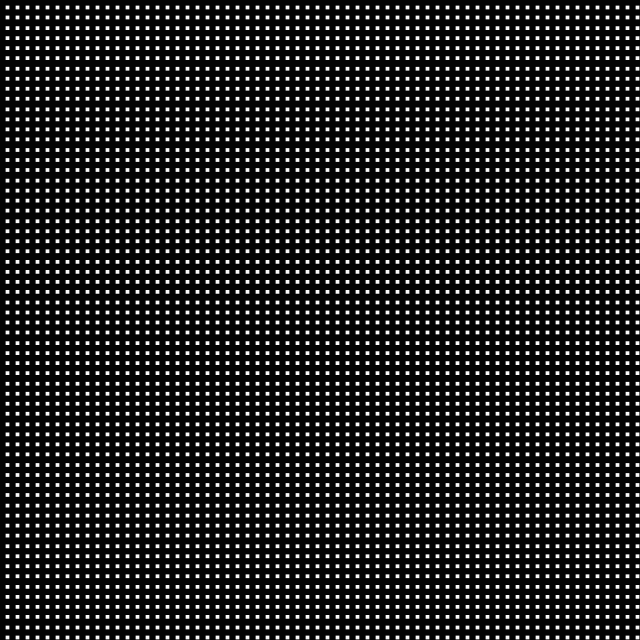
Give the GLSL for this pattern, as a Shadertoy shader.

```glsl
// A dense grid of small pale squares on near-black, slightly closer across than down.
// Each point finds its nearest square, whose centre is snapped to a fine raster so
// that row spacing varies a little; exact box coverage smooths the edges.

#define COLUMNS 64.0
#define ROWS 63.0
#define DOT_PHASE vec2(0.75, 0.25)   // centre of the square within its cell
#define RASTER 1024.0                // snapping steps across the canvas
#define DOT_STEPS 6.0                // side of a square in raster steps
#define GROUND_COLOR vec3(0.01)
#define DOT_COLOR vec3(0.98)

// Centre of the square nearest to uv; periodic over the unit canvas
vec2 nearestDotCenter(vec2 uv) {
    vec2 grid = vec2(COLUMNS, ROWS);
    vec2 cell = floor(uv * grid - DOT_PHASE + 0.5);
    vec2 center = (cell + DOT_PHASE) / grid;
    return floor(center * RASTER + 0.5) / RASTER;
}

// Share of a pixel footprint that lies inside a centred square
float squareCoverage(vec2 offset, float halfSide, vec2 pixel) {
    vec2 high = min(offset + 0.5 * pixel, vec2(halfSide));
    vec2 low = max(offset - 0.5 * pixel, vec2(-halfSide));
    vec2 overlap = max(high - low, 0.0) / pixel;
    return overlap.x * overlap.y;
}

void mainImage(out vec4 fragColor, in vec2 fragCoord) {
    vec2 pixel = 1.0 / iResolution.xy;
    vec2 uv = fragCoord * pixel;

    float halfSide = 0.5 * DOT_STEPS / RASTER;
    float dotMask = squareCoverage(uv - nearestDotCenter(uv), halfSide, pixel);

    fragColor = vec4(mix(GROUND_COLOR, DOT_COLOR, dotMask), 1.0);
}
```
